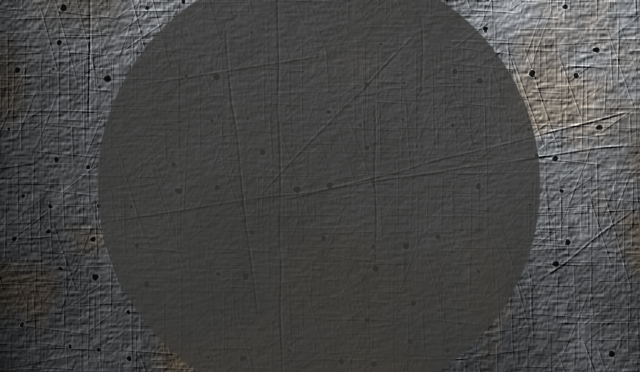
Write a WebGL 2 fragment shader that draws this background.

```glsl
#version 300 es
precision highp float;
// Scratched, pitted steel plate under a large translucent dark disc.

uniform vec2 u_resolution;
out vec4 outColor;

// Lengths are in canvas heights.
const vec2 DISC_CENTER = vec2(0.857, 0.502);
const float DISC_RADIUS = 0.595;
const float VEIL_OPACITY = 0.8;
const vec3 VEIL_COLOR = vec3(0.226, 0.225, 0.219);
const vec3 STEEL_TINT = vec3(0.98, 1.0, 1.03);
const vec3 RUST_TINT = vec3(1.12, 0.99, 0.82);
// Plate brightness at the corners: bottom left, bottom right, top left, top right.
const vec4 CORNER_LIGHT = vec4(0.25, 0.29, 0.38, 0.56);
const float GRAIN_STRENGTH = 0.55;
const float SCRATCH_STRENGTH = 0.36;
const float GOUGE_STRENGTH = 0.7;
const float GOUGE_WIDTH = 0.0026;
const float PIT_CELL = 0.105;
const int SCRATCH_LAYERS = 18;

// Long gouges, each from xy to zw.
const int GOUGE_COUNT = 10;
const vec4 GOUGES[GOUGE_COUNT] = vec4[](
    vec4(0.268, 0.400, 1.718, 0.615), vec4(0.738, 0.452, 1.718, 0.705),
    vec4(0.670, 0.440, 1.140, 0.933), vec4(0.600, 0.955, 0.690, 0.130),
    vec4(0.745, 1.050, 0.756, -0.05), vec4(1.432, 0.228, 1.730, 0.455),
    vec4(0.336, 0.765, 0.895, 0.855), vec4(0.239, 1.050, 0.239, 0.630),
    vec4(1.130, 0.980, 1.136, 0.710), vec4(1.007, 0.754, 1.007, 0.260));

float hash(vec2 p) {
    return fract(sin(dot(p, vec2(127.1, 311.7))) * 43758.5453);
}

float noise(vec2 p) {
    vec2 i = floor(p), f = fract(p);
    f = f * f * (3.0 - 2.0 * f);
    return mix(mix(hash(i), hash(i + vec2(1, 0)), f.x),
               mix(hash(i + vec2(0, 1)), hash(i + vec2(1, 1)), f.x), f.y);
}

float fbm(vec2 p) {
    float sum = 0.0, amp = 0.5;
    for (int i = 0; i < 4; i++) {
        sum += amp * noise(p);
        p = p * 2.03 + 17.0;
        amp *= 0.5;
    }
    return sum;
}

// Cross section of a cut: a dark floor beside a raised bright lip.
float cut(float d, float width) {
    float floorPart = d / width, lip = floorPart - 1.8;
    return 0.75 * exp(-lip * lip) - exp(-floorPart * floorPart);
}

float gouge(vec2 p, vec4 ends, float width) {
    vec2 along = ends.zw - ends.xy;
    float len = length(along);
    along /= len;
    vec2 q = p - ends.xy;
    float t = dot(q, along);
    float d = dot(q, vec2(-along.y, along.x)) + 0.008 * (noise(vec2(t * 9.0, len * 40.0)) - 0.5);
    float fade = smoothstep(0.0, 0.08, t) * smoothstep(0.0, 0.08, len - t);
    return fade * (0.5 + 0.7 * noise(vec2(t * 22.0, len))) * cut(d, width);
}

// Short cuts, one per stretched cell, in crossing layers.
float scratches(vec2 p, float pixel) {
    float sum = 0.0;
    for (int i = 0; i < SCRATCH_LAYERS; i++) {
        float id = float(i);
        float spread = i % 6 > 3 ? 1.3 : 0.07;
        float angle = 1.5708 * float(i % 2) + spread * (hash(vec2(id, 3.7)) - 0.5);
        float c = cos(angle), s = sin(angle);
        vec2 size = vec2(0.16 + 0.3 * hash(vec2(id, 8.1)), 0.03 + 0.03 * hash(vec2(id, 5.3)));
        vec2 q = mat2(c, -s, s, c) * p / size + id * 13.7;
        vec2 cell = floor(q), f = fract(q) - 0.5;
        float bend = 0.5 * (hash(cell + 4.0) - 0.5) * f.x;
        float d = (f.y - 0.5 * (hash(cell) - 0.5) - bend) * size.y;
        float reach = 0.2 + 0.3 * hash(cell + 9.0);
        float fade = 1.0 - smoothstep(reach * 0.6, reach, abs(f.x));
        float depth = hash(cell + 21.0);
        sum += fade * depth * depth * cut(d, max(0.0013 + 0.0008 * depth, 0.5 * pixel));
    }
    return sum;
}

// Scattered round pits; x is the hole, y its rim.
vec2 pits(vec2 p, float pixel) {
    vec2 q = p / PIT_CELL, cell = floor(q);
    vec2 center = 0.2 + 0.6 * vec2(hash(cell + 2.3), hash(cell + 6.1));
    vec2 offset = (fract(q) - center) * PIT_CELL * vec2(0.8 + 0.4 * hash(cell + 1.9), 1.0);
    float radius = mix(0.003, 0.009, hash(cell + 7.7));
    float d = length(offset) - radius + 0.004 * (noise(p * 160.0) - 0.5);
    float present = step(0.45, hash(cell + 31.0));
    return present * vec2(1.0 - smoothstep(-pixel, pixel, d), exp(-abs(d - 0.002) * 600.0));
}

void main() {
    float pixel = 1.0 / u_resolution.y;
    vec2 p = gl_FragCoord.xy * pixel;
    vec2 uv = gl_FragCoord.xy / u_resolution;

    // Broad light, darker at the side edges, with cloudy stains.
    vec2 rows = mix(CORNER_LIGHT.xz, CORNER_LIGHT.yw, uv.x);
    float light = mix(rows.x, rows.y, uv.y);
    light *= smoothstep(-0.22, 0.16, uv.x) * smoothstep(-0.25, 0.1, 1.0 - uv.x);
    light *= 0.72 + 0.56 * fbm(p * 5.0 + 3.0);

    // Embossed grain and cuts.
    vec2 shift = vec2(0.4, -0.5);
    vec2 fine = p * vec2(150.0, 120.0), brushed = p * vec2(36.0, 130.0);
    float relief = GRAIN_STRENGTH * (noise(fine) - noise(fine + shift) + noise(brushed) - noise(brushed + shift));
    relief += SCRATCH_STRENGTH * scratches(p, pixel);
    for (int i = 0; i < GOUGE_COUNT; i++)
        relief += GOUGE_STRENGTH * gouge(p, GOUGES[i], max(GOUGE_WIDTH, 0.5 * pixel));
    vec2 pit = pits(p, pixel);
    float value = light * max(1.0 + relief + 0.25 * pit.y, 0.12) * (1.0 - 0.85 * pit.x);

    // Rust collects in the lower half.
    float rust = smoothstep(0.45, 0.7, fbm(p * 4.0 + 40.0)) * (1.0 - 0.7 * uv.y);
    vec3 steel = value * mix(STEEL_TINT, RUST_TINT, rust);

    // Translucent disc.
    float disc = 1.0 - smoothstep(-pixel, pixel, length(p - DISC_CENTER) - DISC_RADIUS);
    outColor = vec4(clamp(mix(steel, VEIL_COLOR, VEIL_OPACITY * disc), 0.0, 1.0), 1.0);
}
```
